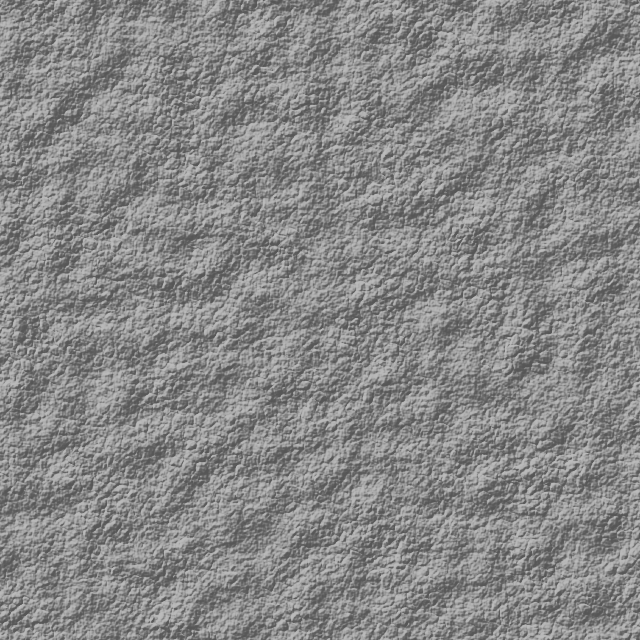
Reproduce this texture procedurally as a WebGL 2 fragment shader.

```glsl
#version 300 es
precision highp float;
// Rough grey stucco: two sizes of scattered, warped pebbles on an uneven,
// finely grained ground. All parts form one height field, shaded by its
// slope towards a light at the upper left.

#define PEBBLE_FREQ 62.0     // large pebble cells per canvas height
#define CHIP_FREQ 104.0      // small pebble cells per canvas height
#define GRAIN_FREQ 230.0     // finest grain
#define RELIEF 0.52          // pebble height relative to its radius
#define GRAIN 0.5            // steepness of the finest grain
#define LIGHT_DIR vec2(-0.62, 0.78)
#define SLOPE_STEP 0.0012    // half width of the slope sample
#define GAIN 1.25            // slope to shade
#define MID_TONE 0.535
#define TONE_RANGE 0.2

uniform vec2 u_resolution;
out vec4 fragColor;

// Integer hash giving four random values in 0..1
vec4 hash4(vec2 cell, uint seed) {
    ivec2 c = ivec2(cell);
    uvec4 v = uvec4(uint(c.x), uint(c.y), seed, seed + 7u);
    v = v * 1664525u + 1013904u;
    v.x += v.y * v.w; v.y += v.z * v.x; v.z += v.x * v.y; v.w += v.y * v.z;
    v ^= v >> 16u;
    v.x += v.y * v.w; v.y += v.z * v.x; v.z += v.x * v.y; v.w += v.y * v.z;
    return vec4(v >> 8u) / 16777216.0;
}

float cornerRamp(vec2 cell, vec2 offset, uint seed) {
    float angle = 6.28319 * hash4(cell, seed).x;
    return dot(vec2(cos(angle), sin(angle)), offset);
}

// Gradient noise, roughly -0.7..0.7
float gradientNoise(vec2 p, uint seed) {
    vec2 i = floor(p), f = p - i;
    vec2 u = f * f * f * (f * (f * 6.0 - 15.0) + 10.0);
    vec2 e = vec2(1.0, 0.0);
    float low = mix(cornerRamp(i, f, seed),
                    cornerRamp(i + e.xy, f - e.xy, seed), u.x);
    float high = mix(cornerRamp(i + e.yx, f - e.yx, seed),
                     cornerRamp(i + e.xx, f - e.xx, seed), u.x);
    return mix(low, high, u.y);
}

float smoothMax(float a, float b, float k) {
    float h = max(k - abs(a - b), 0.0) / k;
    return max(a, b) + 0.25 * h * h * k;
}

// Flat-topped, randomly stretched domes, one per cell
float pebbles(vec2 p, uint seed) {
    vec2 cell = floor(p);
    float height = 0.0;
    for (int y = -1; y <= 1; y++) {
        for (int x = -1; x <= 1; x++) {
            vec2 id = cell + vec2(x, y);
            vec4 rnd = hash4(id, seed);
            vec4 shape = hash4(id, seed + 31u);
            float radius = mix(0.32, 0.7, rnd.z);
            float angle = 3.14159 * rnd.w;
            float stretch = mix(1.0, 1.3, shape.x);
            vec2 axis = vec2(cos(angle), sin(angle));
            vec2 d = p - id - rnd.xy;
            d = vec2(dot(d, axis) / stretch, dot(d, vec2(-axis.y, axis.x)) * stretch);
            float q = dot(d, d) / (radius * radius);
            float dome = radius * mix(0.6, 1.3, shape.y) * (1.0 - q * sqrt(q));
            height = smoothMax(height, RELIEF * dome, 0.05);
        }
    }
    return height;
}

// Height in canvas units, so every layer keeps its true slope
float surface(vec2 p) {
    vec2 w = p * PEBBLE_FREQ * 1.5;
    vec2 warp = vec2(gradientNoise(w, 11u), gradientNoise(w, 12u)) * 0.26;
    float density = clamp(0.9 + 0.7 * gradientNoise(p * 9.0, 13u), 0.5, 1.2);
    float large = pebbles(p * PEBBLE_FREQ + warp, 1u) / PEBBLE_FREQ;
    float small = pebbles(p * CHIP_FREQ + warp * 1.4, 2u) / CHIP_FREQ;
    float height = density * smoothMax(large, small, 0.0008);
    height += 0.4 * gradientNoise(p * 18.0, 14u) / 18.0;
    height += 0.4 * gradientNoise(p * CHIP_FREQ * 1.1, 15u) / CHIP_FREQ;
    height += GRAIN * gradientNoise(p * GRAIN_FREQ, 16u) / GRAIN_FREQ;
    return height;
}

void main() {
    vec2 p = gl_FragCoord.xy / u_resolution.y;

    // Slope along the light, by central difference
    vec2 reach = SLOPE_STEP * normalize(LIGHT_DIR);
    float slope = (surface(p - reach) - surface(p + reach)) / (2.0 * SLOPE_STEP);

    // Soft-limited shading, a little steeper on the dark side
    float lit = slope * GAIN * (slope < 0.0 ? 1.15 : 1.0);
    float tone = MID_TONE + TONE_RANGE * tanh(lit);
    fragColor = vec4(vec3(tone), 1.0);
}
```
